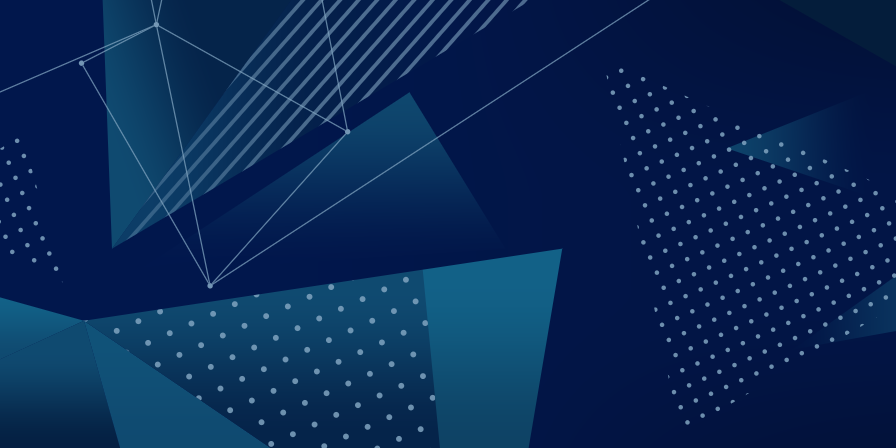
This background is drawn by a WebGL 1 fragment shader. Its source:

```glsl
precision highp float;

uniform vec2 u_resolution;

// Palette
const vec3 NAVY = vec3(0.005, 0.09, 0.30);
const vec3 NIGHT = vec3(0.01, 0.06, 0.20);
const vec3 DEEP_TEAL = vec3(0.02, 0.14, 0.29);
const vec3 TEAL = vec3(0.06, 0.29, 0.44);
const vec3 BRIGHT_TEAL = vec3(0.07, 0.38, 0.53);
const vec3 PALE = vec3(0.50, 0.64, 0.75);

// Pattern sizes, in canvas heights
const float STRIPE_GAP = 0.031;
const float STRIPE_HALF = 0.0042;
const vec2 STRIPE_NORMAL = vec2(0.75, -0.66);
const float LINE_HALF = 0.0014;
const float NODE_RADIUS = 0.006;
const float DOT_GAP_WIDE = 0.053;
const float DOT_GAP_FINE = 0.037;
const float DOT_ANGLE = 0.42;

// Shared corners
const vec2 FAN_TIP = vec2(0.1875, 0.284);
const vec2 SHARD_TIP = vec2(0.25, 0.445);
const vec2 NODE_TOP = vec2(0.349, 0.945);
const vec2 NODE_LEFT = vec2(0.182, 0.859);
const vec2 NODE_RIGHT = vec2(0.776, 0.706);
const vec2 NODE_LOW = vec2(0.469, 0.362);

float pixel;

float cover(float d) {
  return clamp(0.5 - d / pixel, 0.0, 1.0);
}

// Signed distance to the line a-b, positive on its left
float side(vec2 p, vec2 a, vec2 b) {
  vec2 e = normalize(b - a);
  return e.x * (p.y - a.y) - e.y * (p.x - a.x);
}

float triangle(vec2 p, vec2 a, vec2 b, vec2 c) {
  float turn = sign(side(c, a, b));
  float inner = min(side(p, a, b) * turn, min(side(p, b, c) * turn, side(p, c, a) * turn));
  return cover(-inner);
}

float segment(vec2 p, vec2 a, vec2 b) {
  vec2 e = b - a;
  float t = clamp(dot(p - a, e) / dot(e, e), 0.0, 1.0);
  return cover(length(p - a - e * t) - LINE_HALF);
}

float node(vec2 p, vec2 c) {
  return cover(length(p - c) - NODE_RADIUS);
}

float dots(vec2 p, float gap, float radius) {
  float c = cos(DOT_ANGLE), s = sin(DOT_ANGLE);
  vec2 q = mat2(c, -s, s, c) * p;
  return cover(length((fract(q / gap) - 0.5) * gap) - radius);
}

void main() {
  pixel = 1.0 / u_resolution.y;
  vec2 p = gl_FragCoord.xy / u_resolution * vec2(2.0, 1.0);

  // Backdrop, darker toward the right corners
  float shade = smoothstep(0.9, 2.1, p.x) * smoothstep(0.1, 0.65, abs(p.y - 0.45));
  vec3 col = mix(NAVY, NIGHT, 0.25 * smoothstep(0.3, 1.6, p.x) + 0.7 * shade);

  // Right hand shards
  col = mix(col, DEEP_TEAL * 0.8, triangle(p, vec2(1.74, 1.0), vec2(2.1, 0.795), vec2(2.1, 1.2)));
  float wing = triangle(p, vec2(1.622, 0.669), vec2(2.1, 0.86), vec2(2.1, 0.508));
  col = mix(col, TEAL, wing * 0.85 * (1.0 - smoothstep(1.62, 1.95, p.x)));
  float glint = triangle(p, vec2(1.77, 0.22), vec2(2.05, 0.42), vec2(2.05, 0.27));
  col = mix(col, TEAL, glint * 0.6 * smoothstep(1.75, 2.05, p.x));

  // Middle peak, fading downward
  float peak = triangle(p, vec2(0.914, 0.794), vec2(1.128, 0.445), vec2(0.30, 0.39));
  col = mix(col, TEAL, peak * 0.95 * smoothstep(0.40, 0.80, p.y));

  // Upper shard and its striped flank
  float shard = triangle(p, vec2(0.229, 1.0 + pixel), SHARD_TIP, vec2(0.652, 1.0 + pixel));
  float shardDark = smoothstep(0.0, 0.30, p.x - 0.22 + 0.35 * (p.y - 0.75));
  col = mix(col, mix(TEAL, DEEP_TEAL, shardDark), shard);
  float flank = triangle(p, SHARD_TIP, vec2(0.652, 1.0 + pixel), vec2(1.19, 1.0 + pixel));
  col = mix(col, mix(TEAL, DEEP_TEAL, smoothstep(0.3, 0.75, p.x)), flank * 0.75 * (1.0 - smoothstep(0.6, 1.15, p.x)));
  float across = dot(p - SHARD_TIP, STRIPE_NORMAL) / STRIPE_GAP;
  float stripe = cover(abs(fract(across) - 0.5) * STRIPE_GAP - STRIPE_HALF);
  col = mix(col, PALE, flank * stripe * mix(0.35, 0.6, smoothstep(0.3, 0.8, p.x)));

  // Lower left fan
  float leaf = triangle(p, vec2(-0.2, 0.392), FAN_TIP, vec2(-0.2, 0.106));
  col = mix(col, mix(TEAL, BRIGHT_TEAL, smoothstep(0.2, 0.34, p.y)), leaf);
  float base = triangle(p, FAN_TIP, vec2(-0.6, -0.077), vec2(0.29, -0.077));
  col = mix(col, mix(DEEP_TEAL * 0.9, TEAL, smoothstep(0.0, 0.22, p.y)), base);
  float blade = triangle(p, FAN_TIP, vec2(0.717, -0.077), vec2(0.29, -0.077));
  col = mix(col, mix(TEAL, BRIGHT_TEAL, 0.35 * smoothstep(0.0, 0.25, p.y)), blade);

  // Large lower panel, dotted left of its fold
  float panel = triangle(p, FAN_TIP, vec2(1.255, 0.445), vec2(1.1206, -0.352));
  float fold = cover(-side(p, vec2(0.943, 0.404), vec2(0.982, 0.0)));
  vec3 dottedFill = mix(DEEP_TEAL, TEAL, smoothstep(0.02, 0.36, p.y));
  vec3 plainFill = mix(TEAL * 0.9, BRIGHT_TEAL, smoothstep(0.0, 0.38, p.y));
  col = mix(col, mix(dottedFill, plainFill, fold), panel);
  col = mix(col, PALE, 0.85 * panel * (1.0 - fold) * dots(p, DOT_GAP_WIDE, 0.0065));

  // Dotted fields on both sides
  float field = triangle(p, vec2(1.346, 0.87), vec2(1.518, 0.031), vec2(2.241, 0.461));
  float patchLeft = triangle(p, vec2(0.05, 0.70), vec2(0.14, 0.37), vec2(-0.2, 0.54));
  col = mix(col, PALE, 0.85 * max(field, patchLeft) * dots(p, DOT_GAP_FINE, 0.0050));

  // Thin network
  float net = max(segment(p, vec2(-0.02, 0.786), NODE_TOP), segment(p, NODE_TOP, vec2(0.336, 1.01)));
  net = max(net, max(segment(p, NODE_TOP, vec2(0.363, 1.01)), segment(p, NODE_LEFT, NODE_TOP)));
  net = max(net, max(segment(p, NODE_LEFT, NODE_LOW), segment(p, NODE_TOP, NODE_LOW)));
  net = max(net, max(segment(p, NODE_TOP, NODE_RIGHT), segment(p, NODE_RIGHT, NODE_LOW)));
  net = max(net, max(segment(p, NODE_RIGHT, vec2(0.717, 1.01)), segment(p, NODE_LOW, vec2(1.463, 1.01))));
  float joints = max(max(node(p, NODE_TOP), node(p, NODE_LEFT)), max(node(p, NODE_RIGHT), node(p, NODE_LOW)));
  col = mix(col, PALE, max(net * 0.75, joints * 0.9));

  gl_FragColor = vec4(col, 1.0);
}
```
